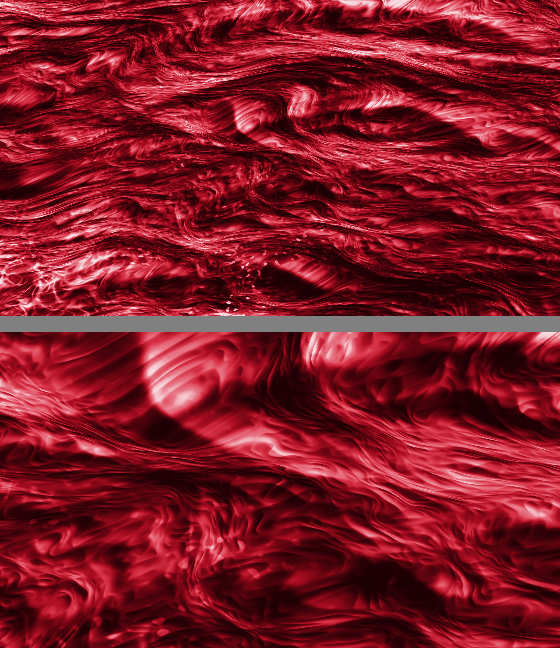
Top: the whole. Bottom: its middle third, enlarged.
Reproduce this texture procedurally as a WebGL 2 fragment shader.

```glsl
#version 300 es
precision highp float;
// Rough crimson sea seen from above: sharp-crested ridged noise octaves are
// shaded by their slope, so backs glow and fronts fall dark. Lacy foam and
// specks are laid on top, and a tone ramp turns brightness rank into colour.

#define WAVE_FREQ vec2(1.75, 4.7)   // largest waves, per canvas height
#define OCTAVES 6
#define LACUNARITY 1.87
#define OCTAVE_GAIN 0.88
#define CREST_GLOW 0.4
#define CONTRAST 0.85
#define EXPOSURE -0.12
#define LACE_FREQ vec2(13.0, 18.0)
#define SPECK_FREQ vec2(62.0, 92.0)
#define FOAM_STRENGTH 3.0
#define CORNER_HAZE 1.0

uniform vec2 u_resolution;
out vec4 fragColor;

const vec3 TONES[7] = vec3[7](
    vec3(0.10, 0.00, 0.015), vec3(0.25, 0.01, 0.04), vec3(0.44, 0.02, 0.07),
    vec3(0.67, 0.05, 0.13), vec3(0.85, 0.20, 0.28), vec3(0.91, 0.47, 0.53),
    vec3(0.97, 0.86, 0.88));
const float RANKS[7] = float[7](0.0, 0.17, 0.46, 0.725, 0.90, 0.975, 0.996);

// Integer hash to a gradient vector in [-1, 1]
vec2 hashGradient(vec2 cell) {
    uvec2 v = uvec2(ivec2(cell)) * 1664525u + 1013904223u;
    v.x += v.y * 1664525u;
    v.y += v.x * 1664525u;
    v ^= v >> 16u;
    v.x += v.y * 1664525u;
    v.y += v.x * 1664525u;
    v ^= v >> 16u;
    return vec2(v & 65535u) / 32767.5 - 1.0;
}

float noise(vec2 p) {
    vec2 i = floor(p), f = p - i;
    vec2 u = f * f * f * (f * (f * 6.0 - 15.0) + 10.0);
    vec2 e = vec2(1.0, 0.0);
    float low = mix(dot(hashGradient(i), f),
                    dot(hashGradient(i + e.xy), f - e.xy), u.x);
    float high = mix(dot(hashGradient(i + e.yx), f - e.yx),
                     dot(hashGradient(i + e.xx), f - e.xx), u.x);
    return 1.25 * mix(low, high, u.y);
}

float softAbs(float n) { return sqrt(n * n + 0.002); }

// Sum of slopes over the octaves; each ripple rides on the larger waves
float waveShade(vec2 p) {
    vec2 freq = WAVE_FREQ, lightStep = vec2(0.02, 0.06);
    float weight = 1.0, shade = 0.0;
    for (int i = 0; i < OCTAVES; i++) {
        vec2 q = p * freq + float(i) * vec2(17.3, 9.1);
        q.y += q.x * (mod(float(i), 2.0) - 0.5) * 0.35;
        float n = noise(q);
        float slope = (softAbs(noise(q + lightStep)) - softAbs(n)) / lightStep.y;
        float crest = exp(-120.0 * n * n) - 0.25;
        shade += weight * (slope + CREST_GLOW * crest);
        p += vec2(0.3, 0.5) * n / freq;
        freq *= LACUNARITY;
        weight *= OCTAVE_GAIN;
    }
    return shade;
}

// Thin branching threads from two warped ridges
float foamLace(vec2 p) {
    vec2 q = p * LACE_FREQ;
    q += 0.9 * vec2(noise(q * 0.7 + 31.0), noise(q * 0.7 + 57.0));
    float coarse = 1.0 - smoothstep(0.0, 0.13, abs(noise(q)));
    float fine = 1.0 - smoothstep(0.0, 0.17, abs(noise(q * 2.1 + 11.0)));
    return max(coarse, 0.8 * fine) * smoothstep(-0.3, 0.2, noise(q * 1.3 + 73.0));
}

vec3 toneRamp(float rank) {
    vec3 c = TONES[0];
    for (int i = 1; i < 7; i++)
        c = mix(c, TONES[i], clamp((rank - RANKS[i - 1]) / (RANKS[i] - RANKS[i - 1]), 0.0, 1.0));
    return c;
}

void main() {
    vec2 p = gl_FragCoord.xy / u_resolution.y;

    // Waves shrink towards the top and their crests bow across the width
    vec2 sea = vec2((p.x - 0.9) * (0.88 + 0.22 * p.y), p.y * (0.85 + 0.25 * p.y));
    sea.y += 0.1 * (p.x - 0.6) * (p.x - 0.6);
    sea += 0.05 * vec2(noise(p * 3.0 + 5.0), noise(p * 3.0 + 19.0));
    float light = CONTRAST * waveShade(sea) + EXPOSURE;

    // Broad light and dark regions
    light += 1.1 * noise(p * vec2(1.8, 3.6) + 41.0) + 0.6 * (p.y - 0.5) * p.x;

    // Foam: dense in the lower left corner, then a drifting broken trail
    vec2 reach = p * vec2(2.9, 3.9) + 0.35 * noise(p * 7.0 + 3.0);
    float corner = exp(-dot(reach, reach));
    float across = (p.x - 0.62 - 0.25 * (0.5 - p.y)) * 3.2;
    float trail = exp(-across * across) * (1.0 - smoothstep(0.5, 0.78, p.y));
    float patches = smoothstep(0.0, 0.35, noise(p * vec2(4.5, 8.0) + 23.0));
    float drift = patches * (0.12 + 0.75 * trail) + 0.15 * trail;
    float specks = smoothstep(0.22, 0.45, noise(sea * SPECK_FREQ));
    float lace = foamLace(sea);
    float foam = corner * (lace + 0.3 * specks) + drift * (0.55 * lace + 0.9 * specks);
    light += FOAM_STRENGTH * foam + CORNER_HAZE * corner;

    // Logistic curve spreads brightness evenly over the ramp
    fragColor = vec4(toneRamp(1.0 / (1.0 + exp(-1.7 * light))), 1.0);
}
```
